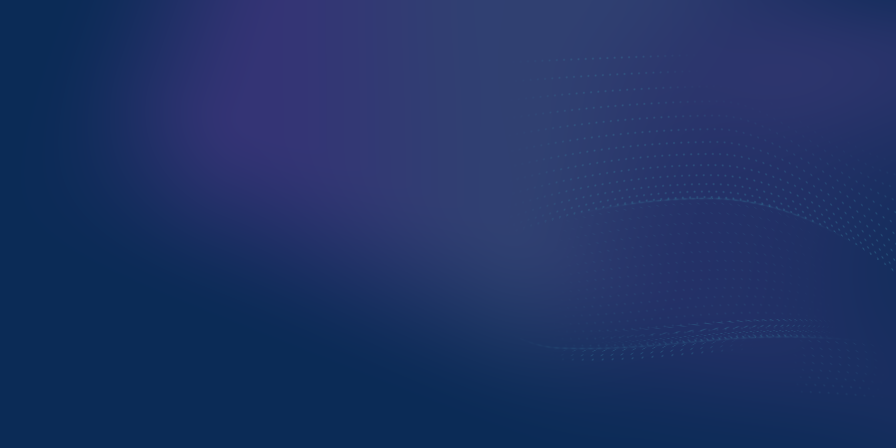
A Shadertoy shader for this background:

```glsl
const vec3 NAVY   = vec3(0.043, 0.168, 0.338);
const vec3 VIOLET = vec3(0.205, 0.203, 0.460);
const vec3 SLATE  = vec3(0.188, 0.253, 0.445);
const vec3 INDIGO = vec3(0.142, 0.192, 0.405);
const vec3 PLUM   = vec3(0.182, 0.210, 0.432);
const vec3 TEAL   = vec3(0.200, 0.470, 0.600);

const float DOT_RADIUS = 0.0018;
const float LINE_WIDTH = 0.0012;
const float BEADS = 330.0;

// Soft elliptical glow, 1 at its centre
float glow(vec2 p, vec2 centre, vec2 size) {
    vec2 d = (p - centre) / size;
    return exp(-dot(d, d));
}

// Window that fades in from a to b and out from c to d
float window(float x, float a, float b, float c, float d) {
    return smoothstep(a, b, x) * (1.0 - smoothstep(c, d, x));
}

float upperCrest(float x) {
    float d = x - 1.58;
    return 0.557 - (d < 0.0 ? 0.41 : 0.95) * d * d;
}

float lowerCrest(float x) {
    float rise = max(1.25 - x, 0.0);
    return 0.235 + 0.013 * sin(7.1 * (x - 1.53)) + 2.0 * rise * rise;
}

// Dots in rows between two heights; power below 1 packs rows near the low side
float dotSheet(vec2 p, float low, float high, float rows, float columns,
               float power, float bend) {
    float span = max(high - low, 0.01);
    float t = (p.y - low) / span;
    if (t <= 0.0 || t >= 1.0) return 0.0;
    float row = rows * pow(t, power);
    float rowGap = span * pow(t, 1.0 - power) / (rows * power);
    float column = (p.x + bend * t * t) * columns + 0.37 * floor(row);
    vec2 offset = (fract(vec2(column, row)) - 0.5) * vec2(1.0 / columns, rowGap);
    float pixel = 1.0 / iResolution.y;
    return 1.0 - smoothstep(DOT_RADIUS - pixel, DOT_RADIUS + pixel, length(offset));
}

// Thin line broken into fine beads
float beadLine(float x, float distanceToLine) {
    float d = distanceToLine / (LINE_WIDTH + 0.4 / iResolution.y);
    return exp(-d * d) * (0.65 + 0.35 * sin(BEADS * x));
}

vec3 backdrop(vec2 p) {
    // Violet, slate and indigo follow one another from left to right
    vec3 tint = mix(VIOLET, SLATE, smoothstep(0.54, 1.18, p.x));
    tint = mix(tint, INDIGO, smoothstep(1.12, 1.60, p.x + 0.25 * (0.5 - p.y)));
    tint = mix(tint, SLATE, 0.55 * glow(p, vec2(1.38, 1.0), vec2(0.32, 0.20)));
    tint = mix(tint, PLUM, 0.9 * glow(p, vec2(1.78, 0.83), vec2(0.35, 0.15)));

    // Navy closes in from the left, below and the right corners
    float left = smoothstep(0.12, 0.66, p.x + 0.35 * (1.0 - p.y));
    float below = smoothstep(0.46, 0.96, p.y + 0.4 * p.x);
    vec3 colour = mix(NAVY, tint, left * below);
    colour = mix(colour, NAVY, 0.65 * glow(p, vec2(2.10, 0.40), vec2(0.28, 0.30)));
    colour = mix(colour, NAVY, 0.75 * glow(p, vec2(1.75, -0.08), vec2(0.55, 0.22)));
    return mix(colour, NAVY, 0.60 * glow(p, vec2(2.05, 1.04), vec2(0.28, 0.10)));
}

float dottedWaves(vec2 p) {
    float upper = upperCrest(p.x);
    float lower = lowerCrest(p.x);

    // Wide rows that gather onto the upper crest
    float ceiling = 0.885 + 0.03 * (p.x - 1.2) - 0.22 * smoothstep(1.60, 2.0, p.x);
    float fadeTop = 1.0 - smoothstep(0.0, 0.22, p.y - 0.64 + 0.4 * (p.x - 1.55));
    float reach = mix(1.0, fadeTop, smoothstep(1.38, 1.58, p.x));
    float light = 0.46 * reach * smoothstep(1.12, 1.32, p.x)
                * dotSheet(p, upper, ceiling, 13.0, 62.0, 0.7, 0.0);

    // Faint curved sheet between the crests
    light += 0.18 * window(p.x, 1.22, 1.36, 1.65, 1.88)
           * dotSheet(p, lower, upper, 16.0, 55.0, 0.9, 0.18);

    // Dense band above the lower crest, short fringe and spray beneath it
    light += 0.42 * window(p.x, 1.28, 1.60, 1.74, 1.88)
           * dotSheet(p, lower, lower + 0.045, 4.0, 75.0, 0.8, 0.2);
    light += 0.42 * window(p.x, 1.22, 1.34, 1.52, 1.70)
           * dotSheet(p, lower - 0.030, lower, 3.0, 45.0, 1.0, -0.03);
    light += 0.18 * window(p.x, 1.76, 1.82, 1.90, 1.98)
           * dotSheet(p, lower - 0.13, lower, 8.0, 50.0, 1.0, 0.08);

    // Beaded crest lines
    light += 0.34 * window(p.x, 1.25, 1.50, 1.68, 1.94) * beadLine(p.x, p.y - upper);
    light += 0.24 * window(p.x, 1.13, 1.28, 1.72, 1.95) * beadLine(p.x, p.y - lower);
    return min(light, 0.6);
}

void mainImage(out vec4 fragColor, in vec2 fragCoord) {
    // Canvas spans 2 by 1
    vec2 p = fragCoord / iResolution.xy * vec2(2.0, 1.0);
    vec3 colour = mix(backdrop(p), TEAL, dottedWaves(p));
    fragColor = vec4(colour, 1.0);
}
```
